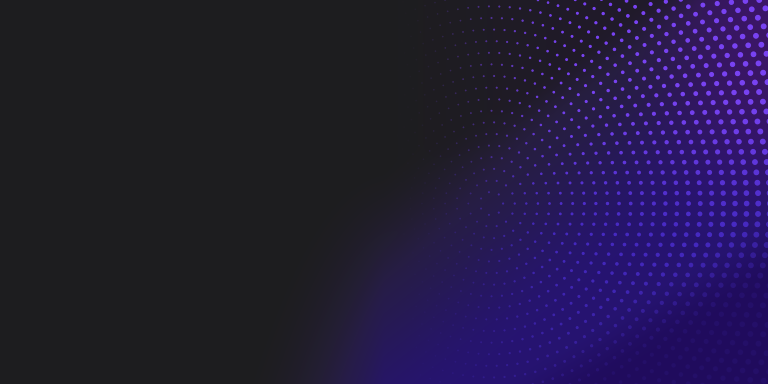
Reproduce this background procedurally as a Shadertoy shader.

```glsl
// Dark backdrop with a violet-blue light swept in from the lower right.
// Two soft curved edges shape the light; a halftone of concentric rings of
// dots lies over it, growing and brightening to the right.

#define BASE_COLOR   vec3(0.114, 0.114, 0.120)
#define MIST_COLOR   vec3(0.150, 0.118, 0.245)
#define BLUE_COLOR   vec3(0.148, 0.076, 0.440)
#define SHADE_COLOR  vec3(0.125, 0.045, 0.365)
#define PLUM_COLOR   vec3(0.230, 0.085, 0.400)
#define DOT_VIOLET   vec3(0.470, 0.260, 0.950)
#define DOT_BLUE     vec3(0.270, 0.160, 0.760)
#define RING_CENTER  vec2(1.280, 0.470)
#define RING_GAP     0.0302
#define DOTS_PER_RING 7.0
#define DOT_MIN      0.0019
#define DOT_MAX      0.0076

const float TAU = 6.283185;

// Approximate distance below the upper border of the light
float lightDepth(vec2 p) {
    float d = p.x - 1.0;
    float bend = min(d, 0.0);
    float height = 0.41 + 0.78 * d - 5.0 * bend * bend;
    float slope = 0.78 - 10.0 * bend;
    return (height - p.y) / sqrt(1.0 + slope * slope);
}

// Signed height below the fold that darkens the lower right
float foldDepth(vec2 p) {
    return 0.02 + 0.61 * (p.x - 1.43) - p.y;
}

vec3 background(vec2 p) {
    // Light: sharp at the upper right, diffuse at the lower left
    float depth = lightDepth(p);
    float softness = mix(0.13, 0.05, smoothstep(0.9, 1.5, p.x));
    float light = smoothstep(-softness, softness * 1.2, depth);
    vec3 glow = mix(MIST_COLOR, BLUE_COLOR, smoothstep(0.0, 0.46, depth));

    // Plum tint in the upper right corner
    float plum = smoothstep(1.58, 2.0, p.x) * smoothstep(0.30, 0.85, p.y);
    glow = mix(glow, PLUM_COLOR, plum);

    // Darker fold along the bottom right
    glow = mix(glow, SHADE_COLOR, smoothstep(-0.07, 0.10, foldDepth(p)));

    // Faint haze above the light
    float haze = smoothstep(0.9, 1.7, p.x);
    vec3 dark = BASE_COLOR + haze * vec3(0.012, -0.014, 0.045);
    return mix(dark, glow, light);
}

// Center of the dot nearest to p on the concentric rings
vec2 nearestDot(vec2 p) {
    vec2 q = p - RING_CENTER;
    float ring = max(1.0, round(length(q) / RING_GAP));
    float stepAngle = TAU / (DOTS_PER_RING * ring);
    float angle = round(atan(q.y, q.x) / stepAngle) * stepAngle;
    return RING_CENTER + ring * RING_GAP * vec2(cos(angle), sin(angle));
}

void mainImage(out vec4 fragColor, in vec2 fragCoord) {
    vec2 p = fragCoord / iResolution.y;
    p.x *= 2.0 * iResolution.y / iResolution.x;
    float pixel = 1.0 / iResolution.y;

    vec3 color = background(p);

    // Halftone dots, sized and tinted by their own position
    vec2 dotPos = nearestDot(p);
    float growth = clamp((dotPos.x - 1.1) / 0.88, 0.0, 1.0);
    float radius = mix(DOT_MIN, DOT_MAX, pow(growth, 1.35));
    float edge = 0.6 * pixel;
    float cover = 1.0 - smoothstep(radius - edge, radius + edge, distance(p, dotPos));

    vec3 dotColor = mix(DOT_BLUE, DOT_VIOLET, smoothstep(0.35, 0.80, dotPos.y));
    float fade = smoothstep(1.02, 1.50, dotPos.x);
    fade *= mix(1.0, 0.16, smoothstep(-0.12, 0.12, foldDepth(dotPos)));
    fade *= mix(0.65, 1.0, smoothstep(0.05, 0.45, dotPos.y));

    color = mix(color, dotColor, cover * fade);
    fragColor = vec4(color, 1.0);
}
```
